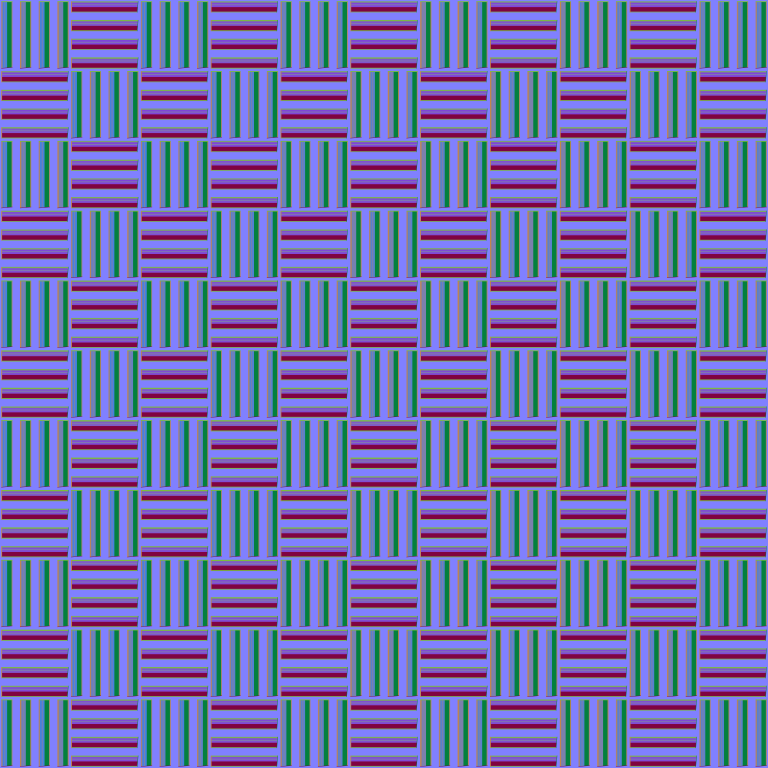
Reproduce this texture map procedurally as a WebGL 2 fragment shader.

```glsl
#version 300 es
precision highp float;
// Basket-weave normal map: checkered tiles of four ridged slats, upright and level in turn.

#define TILES 11.0        // tiles across and down
#define SLATS 4.0         // slats in each tile
#define MARGIN 0.018      // gap between tile edge and slats
#define PITCH 0.268       // distance from slat to slat
#define SLAT_WIDTH 0.161
#define RIM 0.019         // bright rising edge
#define BACK_RIM 0.013    // thin edge behind the steep side
#define STEEP 0.064       // width of the steep side
#define CAP 0.012         // bevel at the slat ends
#define SKEW 0.014        // slant of the far end
#define WEAR 0.9          // strength of the variation between slats

uniform vec2 u_resolution;
out vec4 outColor;

const vec3 FLAT = vec3(0.50, 0.50, 1.00);
const vec3 DULL = vec3(0.50, 0.50, 0.66);
const vec3 ORANGE = vec3(0.76, 0.52, 0.30);
const vec3 LIME = vec3(0.48, 0.74, 0.24);
const vec3 GREEN = vec3(0.01, 0.50, 0.24);
const vec3 MAROON = vec3(0.50, 0.01, 0.25);
const vec3 BLUE = vec3(0.28, 0.50, 0.87);
const vec3 PURPLE = vec3(0.50, 0.27, 0.85);

// Share of a pixel of width px, centred on x, that lies between lo and hi.
float coverage(float x, float lo, float hi, float px) {
    return clamp((min(x + 0.5 * px, hi) - max(x - 0.5 * px, lo)) / px, 0.0, 1.0);
}

// Layered sines: a slow drift over the lanes plus a change from slat to slat.
float slatVariation(float lane, float slat) {
    float drift = sin(lane * 0.63 + 3.6);
    float step = sin(slat * 3.14159 + lane * 0.45 - 1.6);
    return clamp(0.5 + 0.25 * drift + 0.4 * step, 0.0, 1.0);
}

void main() {
    vec2 grid = gl_FragCoord.xy / u_resolution * TILES;
    vec2 cell = floor(grid);
    vec2 local = fract(grid);
    local.y = 1.0 - local.y;
    float px = TILES / min(u_resolution.x, u_resolution.y);

    // Turn every other tile by swapping the axes and their slope colours.
    bool upright = mod(cell.x + cell.y, 2.0) < 0.5;
    float across = upright ? local.x : local.y;
    float along = upright ? local.y : local.x;
    float lane = upright ? cell.x : TILES - 1.0 - cell.y;
    vec3 rimColor = upright ? ORANGE : LIME;
    vec3 steepColor = upright ? GREEN : MAROON;
    vec3 faceColor = upright ? BLUE : PURPLE;
    vec3 nearCap = upright ? LIME : ORANGE;
    vec3 farCap = upright ? MAROON : GREEN;

    // Nearest slat and the position across it.
    float gap = PITCH - SLAT_WIDTH;
    float slat = clamp(floor((across - MARGIN + 0.5 * gap) / PITCH), 0.0, SLATS - 1.0);
    float x = across - MARGIN - slat * PITCH;
    float vary = slatVariation(lane, slat);

    // Cross-section: rim, gentle face with a dull seam, steep side, back rim.
    float backStart = SLAT_WIDTH - BACK_RIM;
    float steepStart = backStart - STEEP;
    float seam = mix(RIM, steepStart, 0.4);
    vec3 face = mix(faceColor, DULL, WEAR * vary * (upright ? 1.0 : 0.4));
    vec3 rim = mix(DULL, rimColor, 0.55 + 0.45 * vary) - FLAT;
    vec3 slope = rim * coverage(x, 0.0, RIM, px);
    slope += (face - FLAT) * coverage(x, RIM, steepStart, px);
    slope += (DULL - face) * coverage(x, seam, seam + 0.012, px);
    slope += (steepColor - FLAT) * coverage(x, steepStart, backStart, px);
    slope += rim * coverage(x, backStart, SLAT_WIDTH, px);

    // Beveled ends, the far one cut on a slant.
    float farEnd = 1.0 - MARGIN - SKEW * clamp(x / SLAT_WIDTH, 0.0, 1.0);
    float body = coverage(along, MARGIN + CAP, farEnd - 0.5 * CAP, px);
    float nearBevel = coverage(along, MARGIN, MARGIN + CAP, px);
    float farBevel = coverage(along, farEnd - 0.5 * CAP, farEnd, px);
    float width = coverage(x, 0.0, SLAT_WIDTH, px);

    vec3 color = FLAT + slope * body;
    color += width * (nearBevel * (nearCap - FLAT) + farBevel * (farCap - FLAT));
    outColor = vec4(clamp(color, 0.0, 1.0), 1.0);
}
```
